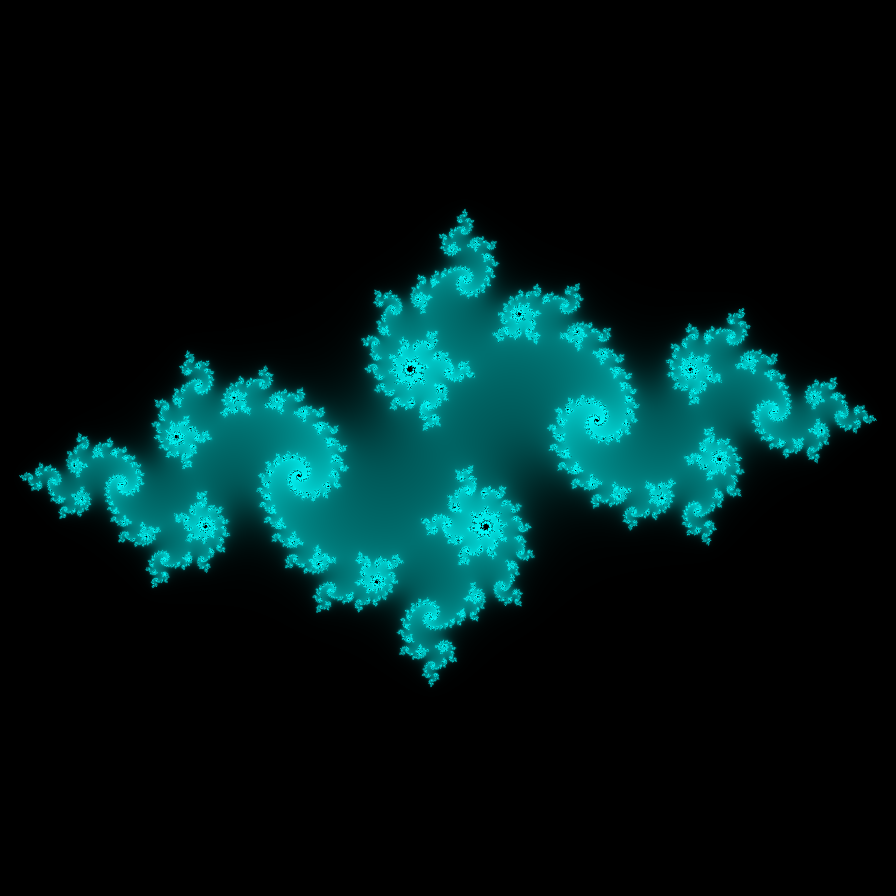
This background is drawn by a Shadertoy shader. Its source:

```glsl
// A glowing cyan Julia set on black, made of spiral arms of fractal dust.
// Each point repeats z -> z*z + c; its smooth escape count sets the glow,
// and points that never escape form the small dark eyes of the spirals.

const vec2 JULIA_SEED = vec2(-0.805, -0.204);
const vec3 CYAN = vec3(0.0, 1.0, 1.0);
const float VIEW_HEIGHT = 3.2;
const int MAX_STEPS = 66;
const int SAMPLES = 2;

vec2 complexSquare(vec2 z) {
    return vec2(z.x * z.x - z.y * z.y, 2.0 * z.x * z.y);
}

// Fractional number of steps before escape, or -1 if the point stays bound.
float escapeCount(vec2 z, vec2 seed) {
    for (int i = 1; i <= MAX_STEPS; i++) {
        z = complexSquare(z) + seed;
        float radiusSquared = dot(z, z);
        if (radiusSquared > 256.0) {
            return max(float(i) - log2(0.5 * log2(radiusSquared)), 0.0);
        }
    }
    return -1.0;
}

// Fades out far from the set and saturates close to it.
float glow(float count) {
    if (count < 0.0) return 0.0;
    float rise = sin(1.5708 * min(count / 60.0, 1.0));
    float falloff = smoothstep(2.0, 14.0, count);
    return rise * falloff;
}

void mainImage(out vec4 fragColor, in vec2 fragCoord) {
    float light = 0.0;

    // Average a small grid of samples inside the pixel.
    for (int y = 0; y < SAMPLES; y++) {
        for (int x = 0; x < SAMPLES; x++) {
            vec2 offset = (vec2(x, y) + 0.5) / float(SAMPLES) - 0.5;
            vec2 centered = fragCoord + offset - 0.5 * iResolution.xy;
            vec2 z = VIEW_HEIGHT * centered / iResolution.y;
            light += glow(escapeCount(z, JULIA_SEED));
        }
    }
    light /= float(SAMPLES * SAMPLES);

    fragColor = vec4(CYAN * light, 1.0);
}
```
